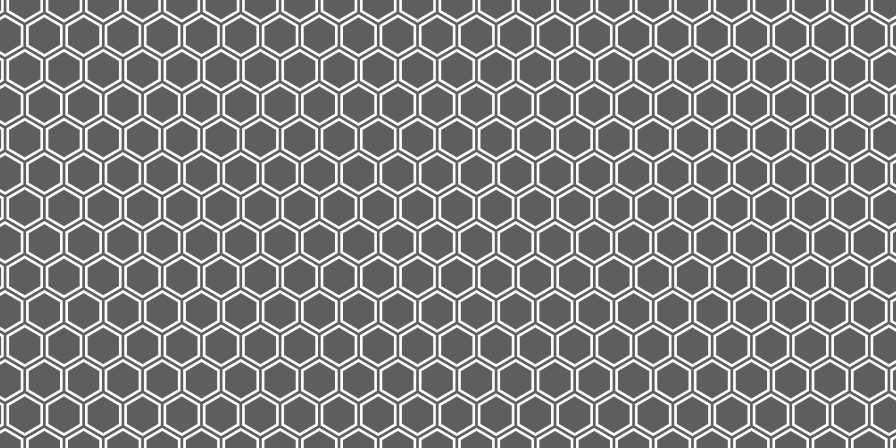
Give the GLSL for this pattern, as a Shadertoy shader.

```glsl
const vec3 GROUND = vec3(0.37);
const vec3 LINE = vec3(0.99);
const float COLUMNS = 11.405;              // cells per canvas height, across
const float ROWS = 13.0;                   // rows per canvas height
const vec2 ORIGIN = vec2(0.0552, 0.0742);  // centre of one cell, in canvas heights
const float LINE_INSET = 0.068;            // cell border to line centre, in cell widths
const float LINE_WIDTH = 0.0675;           // in cell widths
const float SQRT3 = 1.7320508;

// Offset from the nearest centre of a hexagonal lattice with unit spacing
vec2 nearestCell(vec2 p) {
    vec2 period = vec2(1.0, SQRT3);
    vec2 evenRow = mod(p + 0.5 * period, period) - 0.5 * period;
    vec2 oddRow = mod(p, period) - 0.5 * period;
    return dot(evenRow, evenRow) < dot(oddRow, oddRow) ? evenRow : oddRow;
}

// Distance inward from the border of a pointy-topped hexagon of unit width
float borderDistance(vec2 q) {
    q = abs(q);
    return 0.5 - max(q.x, dot(q, vec2(0.5, 0.5 * SQRT3)));
}

void mainImage(out vec4 fragColor, in vec2 fragCoord) {
    vec2 uv = fragCoord / iResolution.y;
    vec2 p = (uv - ORIGIN) * vec2(COLUMNS, ROWS * 0.5 * SQRT3);
    float pixel = COLUMNS / iResolution.y;

    // Each cell carries its own outline, leaving a dark gap between neighbours
    float edge = abs(borderDistance(nearestCell(p)) - LINE_INSET) - 0.5 * LINE_WIDTH;
    float coverage = clamp(0.5 - edge / pixel, 0.0, 1.0);

    fragColor = vec4(mix(GROUND, LINE, coverage), 1.0);
}
```
